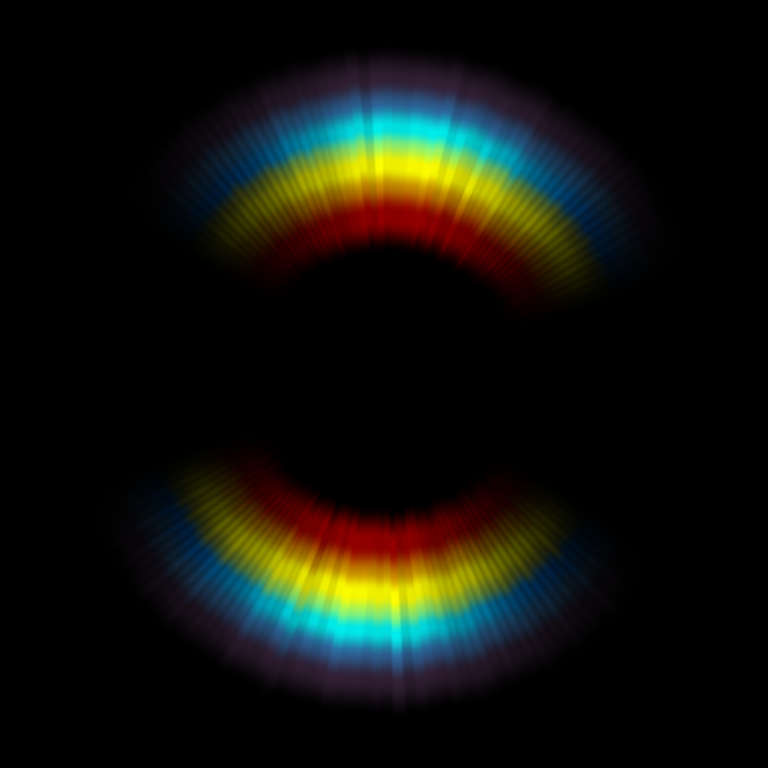
Give the GLSL for this background, as a three.js fragment shader.

```glsl
// Two facing rainbow arcs on black, bright in the middle and fading to their ends.
// A radial colour ramp is laid along narrow angular slices; each slice is nudged
// a little in radius and brightness, and the lower arc is the upper one turned round.

varying vec2 vUv;

const vec2 CENTER = vec2(0.504, 0.505);
const float TILT = 0.11;          // clockwise lean of the bright axis, radians
const float SPREAD = 1.40;        // larger values shorten the arcs
const float FADE_POWER = 1.45;
const float SLICE = 0.037;        // angular width of one slice
const float RADIUS_JITTER = 0.006;
const float LIGHT_JITTER = 0.08;
const float RIPPLE = 0.24;        // dark lines between slices, toward the ends

const vec3 RED = vec3(0.55, 0.0, 0.0);
const vec3 AMBER = vec3(0.76, 0.54, 0.0);
const vec3 YELLOW = vec3(0.95, 0.95, 0.0);
const vec3 LIME = vec3(0.56, 0.93, 0.42);
const vec3 CYAN = vec3(0.0, 0.89, 0.89);
const vec3 BLUE = vec3(0.0, 0.42, 0.86);
const vec3 STEEL = vec3(0.17, 0.38, 0.58);
const vec3 PLUM = vec3(0.19, 0.12, 0.20);

float hash(float n) {
  return fract(sin(n * 12.9898) * 43758.547);
}

// Colour from the inner red rim to the outer violet haze.
vec3 spectrum(float r, float edge) {
  vec3 crest = mix(CYAN, BLUE, edge);
  vec3 c = RED * smoothstep(0.165, 0.208, r);
  c = mix(c, AMBER, smoothstep(0.218, 0.256, r));
  c = mix(c, YELLOW, smoothstep(0.250, 0.275, r));
  c = mix(c, mix(LIME, AMBER * 0.8, edge * 0.6), smoothstep(0.282, 0.307, r));
  c = mix(c, crest, smoothstep(0.302, 0.326, r));
  c = mix(c, STEEL, smoothstep(0.328, 0.360, r));
  c = mix(c, PLUM, smoothstep(0.354, 0.391, r));
  return c * (1.0 - smoothstep(0.388, 0.438, r));
}

// One slice: a flat facet with its own offset and light.
vec3 sliceColor(vec2 p, float id, float edge) {
  float a = id * SLICE;
  float r = dot(p, vec2(sin(a), cos(a)));
  r += (hash(id + 3.0) - 0.5) * RADIUS_JITTER;
  float light = 1.0 + (hash(id + 41.0) - 0.5) * 2.0 * LIGHT_JITTER;
  return spectrum(r, edge) * light;
}

void main() {
  // Fold the lower half onto the upper by a half turn.
  vec2 p = vUv - CENTER;
  float side = p.y < 0.0 ? -1.0 : 1.0;
  p *= side;

  // Brightness along the arc.
  float angle = atan(p.x, p.y + 0.00001);
  float offAxis = abs(angle - TILT);
  float fade = pow(max(cos(min(offAxis * SPREAD, 1.5707)), 0.0), FADE_POWER);
  float edge = smoothstep(0.15, 0.85, offAxis);

  // Blend the two nearest slices.
  float s = angle / SLICE;
  float id = floor(s);
  float blend = smoothstep(0.3, 0.7, s - id);
  float seed = side < 0.0 ? 200.0 : 0.0;
  vec3 color = vec3(0.0);
  for (int i = 0; i < 2; i++) {
    float k = float(i);
    float weight = mix(1.0 - blend, blend, k);
    float jitter = (hash(id + k + seed) - 0.5) * RADIUS_JITTER;
    color += weight * sliceColor(p + normalize(p + 0.00001) * jitter, id + k, edge);
  }

  // Fine radial lines that strengthen toward the ends.
  float line = 0.5 - 0.5 * cos(6.28318 * s);
  color *= fade * (1.0 - RIPPLE * edge * line);

  gl_FragColor = vec4(clamp(color, 0.0, 1.0), 1.0);
}
```
